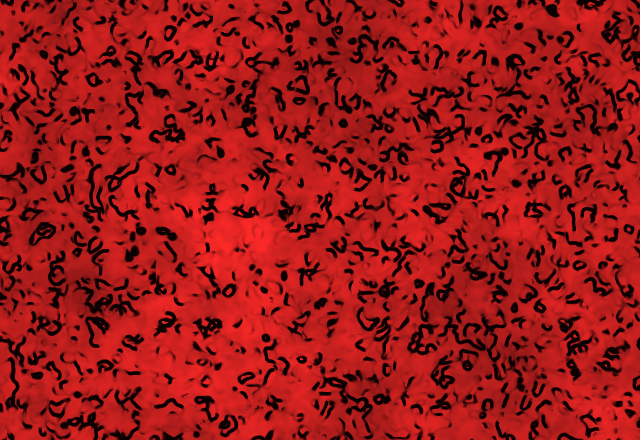
Reproduce this texture procedurally as a WebGL 1 fragment shader.

```glsl
precision highp float;

uniform vec2 u_resolution;

#define GRAIN 20.0        // noise cells per canvas height
#define LEVELS 1.8        // contour lines per unit of noise
#define STROKE 0.0046     // half width of a stroke
#define SOFTNESS 0.0021   // half width of a stroke edge
#define BREAKS 1.15       // frequency of stroke gaps relative to the grain
#define FAINT 0.24        // depth of the pale creases
#define BASE_TONE 0.755
#define CLOUD 0.20        // contrast of the broad light and shade
#define FACET 0.17        // contrast of the small patches
#define GLOW 0.19         // strength of the bright area
#define RED vec3(1.0, 0.162, 0.155)
#define BLACK vec3(0.045, 0.0, 0.006)

vec2 gradientAt(vec2 cell) {
  float angle = 6.2832 * fract(sin(dot(cell, vec2(127.1, 311.7))) * 43758.5);
  return vec2(cos(angle), sin(angle));
}

float gradientNoise(vec2 p) {
  vec2 i = floor(p), f = fract(p);
  vec2 u = f * f * f * (f * (f * 6.0 - 15.0) + 10.0);
  vec2 x = vec2(1.0, 0.0), y = vec2(0.0, 1.0);
  float low = mix(dot(gradientAt(i), f), dot(gradientAt(i + x), f - x), u.x);
  float high = mix(dot(gradientAt(i + y), f - y),
                   dot(gradientAt(i + 1.0), f - 1.0), u.x);
  return mix(low, high, u.y);
}

float field(vec2 q) {
  return gradientNoise(q) + 0.35 * gradientNoise(q * 2.1 + 17.3);
}

// Distance to the nearest contour, in canvas heights; extrema become dots
float contourDistance(vec2 q) {
  const float e = 0.04;
  float f = field(q);
  vec2 slope = vec2(field(q + vec2(e, 0.0)) - f, field(q + vec2(0.0, e)) - f) / e;
  float gap = abs(fract(f * LEVELS) - 0.5) / LEVELS;
  return gap / (max(length(slope), 0.5) * GRAIN);
}

// Broad clouds around one bright, ragged area
float glowAt(vec2 p) {
  vec2 d = p - vec2(0.55, 0.47);
  d += 0.09 * vec2(gradientNoise(p * 7.0), gradientNoise(p * 7.0 + 31.0));
  d = vec2(d.x - d.y, d.x + d.y) * 0.707;
  return exp(-dot(d * d, vec2(28.0, 60.0)));
}

void main() {
  vec2 p = gl_FragCoord.xy / u_resolution.y;
  float glow = glowAt(p);
  float cloud = gradientNoise(p * 3.2 + 5.0) + 0.6 * gradientNoise(p * 8.0 + 9.0);

  // Patchy red ground
  vec2 warp = vec2(gradientNoise(p * 30.0), gradientNoise(p * 30.0 + 47.0));
  float facet = gradientNoise(p * GRAIN * 0.9 + warp * 0.8);
  facet = mix(facet, 0.4 * smoothstep(-0.08, 0.08, facet) - 0.2, 0.5);
  facet += 0.4 * gradientNoise(p * GRAIN * 2.6 + 23.0);
  float tone = BASE_TONE + CLOUD * cloud + FACET * facet + GLOW * glow;

  // Two overlapping layers of broken, curling strokes
  float ink = 0.0, crease = 0.0;
  for (int i = 0; i < 2; i++) {
    float seed = float(i) * 61.7 + 3.1;
    vec2 q = p * GRAIN + seed;
    float d = contourDistance(q);
    float gate = gradientNoise(q * BREAKS + 83.0) - 0.22 * glow - 0.12 * cloud;
    float weight = smoothstep(0.02, 0.17, gate);
    float width = STROKE * (0.55 + 0.45 * weight);
    float stroke = 1.0 - smoothstep(width - SOFTNESS, width + SOFTNESS, d);
    ink = max(ink, stroke * weight);
    float pale = smoothstep(-0.35, 0.15, gate);
    crease = max(crease, pale * (1.0 - smoothstep(0.0, STROKE * 1.5, d)));
  }

  vec3 color = RED * tone * (1.0 - FAINT * crease);
  gl_FragColor = vec4(mix(color, BLACK, ink), 1.0);
}
```
